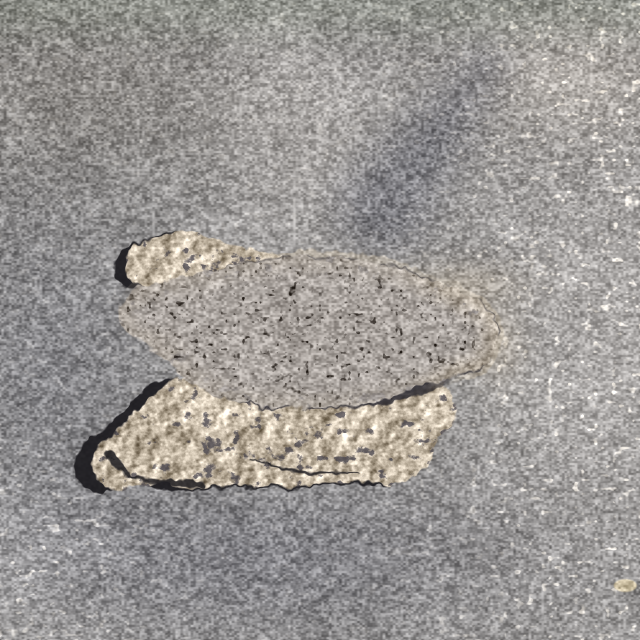
Reproduce this texture procedurally as a Shadertoy shader.

```glsl
// Weathered asphalt with a shallow pothole: a worn grey plate ringed by sandy rubble.

const vec3 ASPHALT = vec3(0.580, 0.573, 0.570);
const vec3 PLATE   = vec3(0.665, 0.640, 0.620);
const vec3 RUBBLE  = vec3(0.765, 0.715, 0.640);
const vec3 DUST    = vec3(0.740, 0.700, 0.640);
const vec3 SHADOW  = vec3(0.110, 0.105, 0.120);
const vec2 SHADOW_SHIFT = vec2(0.020, 0.004);
const float GRAIN = 0.46;
const float EDGE_SOFT = 0.002;
const float EDGE_WARP = 0.014;
const float EDGE_CHIP = 0.006;

float hash(vec2 p) {
    vec3 q = fract(vec3(p.xyx) * 0.1031);
    q += dot(q, q.yzx + 33.33);
    return fract((q.x + q.y) * q.z);
}

float noise(vec2 p) {
    vec2 i = floor(p), f = fract(p);
    f = f * f * (3.0 - 2.0 * f);
    return mix(mix(hash(i), hash(i + vec2(1, 0)), f.x),
               mix(hash(i + vec2(0, 1)), hash(i + vec2(1, 1)), f.x), f.y);
}

float fbm(vec2 p) {
    float sum = 0.0, amp = 0.5;
    for (int i = 0; i < 4; i++) {
        sum += amp * noise(p);
        p = mat2(1.6, 1.2, -1.2, 1.6) * p + 7.3;
        amp *= 0.5;
    }
    return sum / 0.9375;
}

float ellipse(vec2 p, vec2 r) {
    float k = length(p / r);
    return k * (k - 1.0) / max(length(p / (r * r)), 0.001);
}

// Capsule whose radius runs from ra to rb.
float taper(vec2 p, vec2 a, vec2 b, float ra, float rb) {
    vec2 ab = b - a;
    float h = clamp(dot(p - a, ab) / dot(ab, ab), 0.0, 1.0);
    return length(p - a - ab * h) - mix(ra, rb, h);
}

float smin(float a, float b, float k) {
    float h = max(k - abs(a - b), 0.0) / k;
    return min(a, b) - h * h * k * 0.25;
}

float blob(vec2 p, vec2 c, vec2 r) {
    vec2 q = (p - c) / r;
    return exp(-dot(q, q));
}

float inside(float d) { return 1.0 - smoothstep(-EDGE_SOFT, EDGE_SOFT, d); }

float plateShape(vec2 p) {
    vec2 q = p - vec2(0.508, 0.480);
    q.y += 0.05 * q.x * clamp(q.y / 0.06, -1.0, 1.0);
    float lobe = ellipse(p - vec2(0.28, 0.508), vec2(0.094, 0.057));
    float d = smin(ellipse(q, vec2(0.255, 0.12)), lobe, 0.03);
    return smin(d, taper(p, vec2(0.66, 0.475), vec2(0.716, 0.476), 0.072, 0.062), 0.02);
}

float rubbleShape(vec2 p) {
    float upper = taper(p, vec2(0.232, 0.586), vec2(0.293, 0.605), 0.035, 0.035);
    upper = smin(upper, taper(p, vec2(0.293, 0.605), vec2(0.43, 0.583), 0.032, 0.02), 0.01);
    float lower = taper(p, vec2(0.186, 0.277), vec2(0.300, 0.336), 0.042, 0.074);
    lower = smin(lower, taper(p, vec2(0.30, 0.310), vec2(0.612, 0.3125), 0.072, 0.066), 0.01);
    lower = smin(lower, taper(p, vec2(0.612, 0.3125), vec2(0.668, 0.359), 0.066, 0.044), 0.01);
    return min(upper, lower);
}

vec3 asphalt(vec2 p) {
    vec3 col = ASPHALT;
    // Broad worn patches and the dark diagonal stain
    col += vec3(0.09, 0.085, 0.08) * blob(p, vec2(0.95, 0.50), vec2(0.26, 0.36));
    col += vec3(0.09, 0.085, 0.08) * blob(p, vec2(0.47, 0.78), vec2(0.14, 0.19));
    col += vec3(0.08, 0.07, 0.055) * blob(p, vec2(0.90, 0.88), vec2(0.20, 0.10));
    col += 0.06 * blob(p, vec2(0.05, 0.10), vec2(0.12, 0.14));
    col -= vec3(0.03, 0.035, 0.045) * blob(p, vec2(0.12, 0.86), vec2(0.30, 0.14));
    col -= vec3(0.08, 0.075, 0.055) * blob(p, vec2(0.40, 0.13), vec2(0.36, 0.12));
    col -= vec3(0.06, 0.055, 0.04) * blob(p, vec2(0.08, 0.42), vec2(0.17, 0.24));
    float stain = taper(p, vec2(0.755, 0.89), vec2(0.60, 0.68), 0.035, 0.075);
    col -= vec3(0.12, 0.113, 0.09) * (1.0 - smoothstep(-0.06, 0.045, stain));
    col -= vec3(0.025, 0.010, 0.030) * smoothstep(0.90, 1.0, p.y);
    col = mix(col, DUST, 0.6 * blob(p, vec2(0.72, 0.555), vec2(0.09, 0.035)));
    col = mix(col, DUST, 0.5 * blob(p, vec2(0.78, 0.46), vec2(0.04, 0.06)));
    col += 0.11 * (fbm(p * vec2(9, 14)) - 0.5);
    // Pale chips, coarser toward the viewer
    float wear = 0.3 + smoothstep(0.55, 0.95, p.x) + blob(p, vec2(0.06, 0.12), vec2(0.15));
    float chips = smoothstep(0.66, 0.90, noise(p * vec2(100, 140)) * 0.7 + noise(p * vec2(190, 240)) * 0.3);
    col += vec3(0.24, 0.23, 0.21) * wear * chips;
    return mix(col, vec3(0.82, 0.77, 0.66), inside(ellipse(p - vec2(0.977, 0.085), vec2(0.018, 0.01))));
}

void mainImage(out vec4 fragColor, in vec2 fragCoord) {
    vec2 uv = fragCoord / iResolution.xy;
    vec2 warp = vec2(fbm(uv * 38.0), fbm(uv * 38.0 + 50.0)) - 0.5;
    vec2 chip = vec2(noise(uv * 120.0), noise(uv * 120.0 + 70.0)) - 0.5;
    vec2 p = uv + EDGE_WARP * warp + EDGE_CHIP * chip;
    float plate = plateShape(p), rubble = rubbleShape(p);
    float grain = 0.6 * noise(uv * vec2(250, 320)) + 0.4 * noise(uv * vec2(130, 180) + 9.0) - 0.5;

    // Road and the shade at the broken rim
    vec3 col = asphalt(uv) + GRAIN * grain;
    vec2 shift = SHADOW_SHIFT * vec2(p.y < 0.5 ? 1.45 : 1.0, 1.0);
    col = mix(col, SHADOW, 0.93 * inside(rubbleShape(p + shift)));
    float rim = smoothstep(0.52, 0.62, p.y) + smoothstep(0.68, 0.76, p.x);
    col = mix(col, DUST + GRAIN * grain, 0.75 * min(rim, 1.0) * inside(plate - 0.008));

    // Rubble with relief, pits and cracks
    float relief = fbm(uv * 68.0) - fbm(uv * 68.0 - vec2(0.40, -0.22));
    vec3 stone = RUBBLE + 0.80 * relief + 0.35 * grain + 0.35 * (fbm(uv * 34.0) - 0.47);
    float pits = smoothstep(0.62, 0.76, fbm(uv * vec2(62, 74) + 20.0));
    stone = mix(stone, SHADOW * 2.4, 0.75 * pits);
    float crack = min(taper(p, vec2(0.169, 0.290), vec2(0.20, 0.255), 0.008, 0.003),
                      taper(p, vec2(0.20, 0.255), vec2(0.315, 0.243), 0.002, 0.005));
    crack = min(crack, taper(p, vec2(0.39, 0.28), vec2(0.47, 0.262), 0.001, 0.003));
    crack = min(crack, taper(p, vec2(0.47, 0.262), vec2(0.56, 0.258), 0.003, 0.001));
    stone = mix(stone, SHADOW, 0.85 * inside(crack));
    col = mix(col, stone, inside(rubble));

    // Worn plate with fine pores, sandy at its right and upper border
    float pores = smoothstep(0.66, 0.88, 0.65 * noise(uv * vec2(150, 165) + 31.0) + 0.35 * noise(uv * 260.0));
    vec3 worn = PLATE + 0.46 * grain - 0.38 * pores;
    float sandy = smoothstep(-0.045, 0.0, plate) * max(smoothstep(0.56, 0.72, p.x), 0.4);
    worn = mix(worn, stone, 0.6 * sandy);
    col = mix(col, worn, inside(plate));

    // Broken dark seam along the plate, widest at the lower right
    float corner = blob(p, vec2(0.645, 0.385), vec2(0.06, 0.035));
    float gaps = smoothstep(0.44, 0.60, fbm(uv * 30.0 + 4.0));
    float seam = inside(abs(plate) - 0.001 - 0.006 * corner);
    float strength = smoothstep(0.30, 0.40, p.x) * mix(0.85, 0.5, smoothstep(0.42, 0.52, p.y));
    col = mix(col, SHADOW * 1.6, seam * strength * max(gaps, corner));
    fragColor = vec4(clamp(col, 0.0, 1.0), 1.0);
}
```
